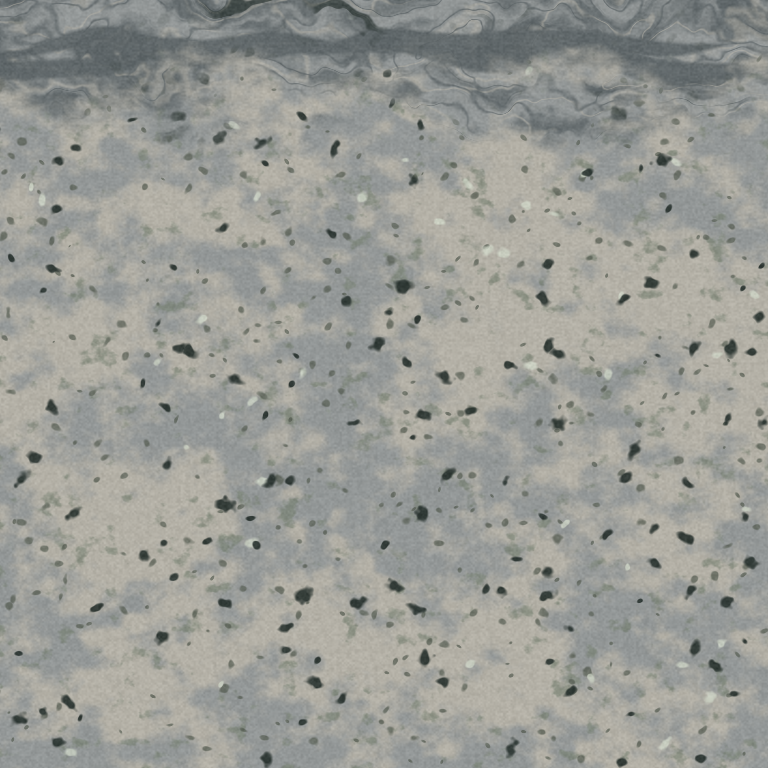
Write a WebGL 1 fragment shader that draws this texture.

```glsl
precision highp float;
// Pale speckled stone with a dark, wispy blue-grey vein along the top.
uniform vec2 u_resolution;

const vec3 BEIGE = vec3(0.705, 0.692, 0.652);
const vec3 BLUE_GREY = vec3(0.575, 0.592, 0.592);
const vec3 MOSS = vec3(0.46, 0.50, 0.44);
const vec3 SLATE = vec3(0.365, 0.395, 0.405);
const vec3 VEIN_GREY = vec3(0.50, 0.515, 0.515);
const vec3 INK = vec3(0.15, 0.19, 0.175);
const vec3 GLINT = vec3(0.82, 0.85, 0.79);

float hash(vec2 p) {
  return fract(sin(dot(p, vec2(127.1, 311.7))) * 43758.5453);
}

float noise(vec2 p) {
  vec2 i = floor(p);
  vec2 f = fract(p);
  f = f * f * (3.0 - 2.0 * f);
  float low = mix(hash(i), hash(i + vec2(1.0, 0.0)), f.x);
  float high = mix(hash(i + vec2(0.0, 1.0)), hash(i + 1.0), f.x);
  return mix(low, high, f.y);
}

float fbm(vec2 p) {
  float sum = 0.0;
  float gain = 0.5;
  for (int i = 0; i < 4; i++) {
    sum += gain * noise(p);
    p = mat2(1.6, 1.2, -1.2, 1.6) * p + 7.3;
    gain *= 0.5;
  }
  return sum / 0.9375;
}

// Thin lines where the noise crosses its middle value.
float wisps(vec2 p, float width) {
  return 1.0 - smoothstep(0.0, width, abs(noise(p) - 0.5));
}

// Scattered ragged ellipses, at most one per grid cell.
float specks(vec2 p, float cells, float density, float radius, float seed) {
  vec2 q = p * cells;
  float ragged = (noise(p * 150.0 + seed) - 0.5) * 0.9;
  float cover = 0.0;
  for (int y = -1; y <= 1; y++) {
    for (int x = -1; x <= 1; x++) {
      vec2 id = floor(q) + vec2(float(x), float(y));
      vec2 key = id + seed;
      vec2 jitter = vec2(hash(key + 3.1), hash(key + 8.7));
      vec2 d = q - id - 0.1 - 0.8 * jitter;
      float angle = 2.4 * hash(key + 15.3) - 0.9;
      float c = cos(angle);
      float s = sin(angle);
      d = vec2(c * d.x + s * d.y, c * d.y - s * d.x);
      d.y *= 1.1 + 0.9 * hash(key + 21.9);
      float size = radius * (0.55 + 0.75 * hash(key + 27.7));
      float spot = 1.0 - smoothstep(0.5, 1.2, length(d) / size + ragged);
      float clump = 0.4 + 1.2 * noise(id / cells * 7.0 + seed);
      cover = max(cover, spot * step(hash(key), density * clump));
    }
  }
  return cover;
}

// A wavy horizontal lens that swells and pinches out.
float lens(vec2 p, float height, float thickness, float seed) {
  float centre = height + 0.05 * (noise(vec2(p.x * 8.0, seed)) - 0.5);
  float swell = noise(vec2(p.x * 6.0 + seed, seed + 4.0)) - 0.28;
  float edge = abs(p.y - centre) - thickness * swell;
  return 1.0 - smoothstep(-0.003, 0.004, edge);
}

vec3 stoneBody(vec2 p) {
  float patches = fbm(p * vec2(9.0, 11.0));
  float mottle = fbm(p * vec2(34.0, 42.0) + 31.0);
  float tone = 0.55 * patches + 0.45 * mottle;
  vec3 colour = mix(BLUE_GREY, BEIGE, smoothstep(0.37, 0.59, tone));
  float smudge = smoothstep(0.62, 0.82, fbm(p * vec2(48.0, 60.0) + 73.0));
  return mix(colour, MOSS, 0.65 * smudge);
}

vec3 veinBody(vec2 p) {
  vec2 bend = vec2(fbm(p * 11.0 + 5.0), fbm(p * 11.0 + 47.0)) - 0.5;
  vec2 w = p + 0.13 * bend;
  float tone = fbm(w * vec2(14.0, 40.0));
  vec3 colour = mix(SLATE, VEIN_GREY * 1.16, smoothstep(0.25, 0.68, tone));
  colour = mix(colour, BEIGE, 0.5 * wisps(w * vec2(17.0, 46.0) + 12.0, 0.10));
  colour = mix(colour, SLATE, 0.65 * wisps(w * vec2(20.0, 52.0) + 60.0, 0.09));
  float solid = max(lens(p, 0.925, 0.042, 2.0), lens(p, 0.95, 0.03, 9.0));
  colour = mix(colour, SLATE, 0.88 * solid);
  float streak = smoothstep(0.70, 0.82, noise(w * vec2(13.0, 75.0) + 91.0));
  return mix(colour, INK, 0.6 * streak * smoothstep(0.5, 0.7, noise(p * 9.0 + 33.0)));
}

void main() {
  vec2 p = gl_FragCoord.xy / u_resolution;

  // Stone and vein, joined along a ragged border.
  float border = p.y + 0.22 * (fbm(p * vec2(8.0, 13.0) + 19.0) - 0.5);
  border += 0.10 * (fbm(p * vec2(28.0, 50.0)) - 0.5);
  float vein = smoothstep(0.81, 0.90, border);
  vec3 colour = mix(stoneBody(p), veinBody(p), vein);

  // Mineral specks: small green, larger dark, rare bright.
  float bare = 1.0 - 0.85 * vein;
  colour = mix(colour, MOSS * 0.72, 0.7 * bare * specks(p, 46.0, 0.20, 0.25, 11.0));
  colour = mix(colour, GLINT, 0.75 * bare * specks(p, 20.0, 0.09, 0.17, 53.0));
  colour = mix(colour, INK, 0.9 * bare * specks(p, 25.0, 0.27, 0.24, 37.0));

  // Fine grain.
  float grain = noise(p * 300.0) + noise(p * 410.0 + 9.0) - 1.0;
  gl_FragColor = vec4(colour + 0.045 * grain, 1.0);
}
```
